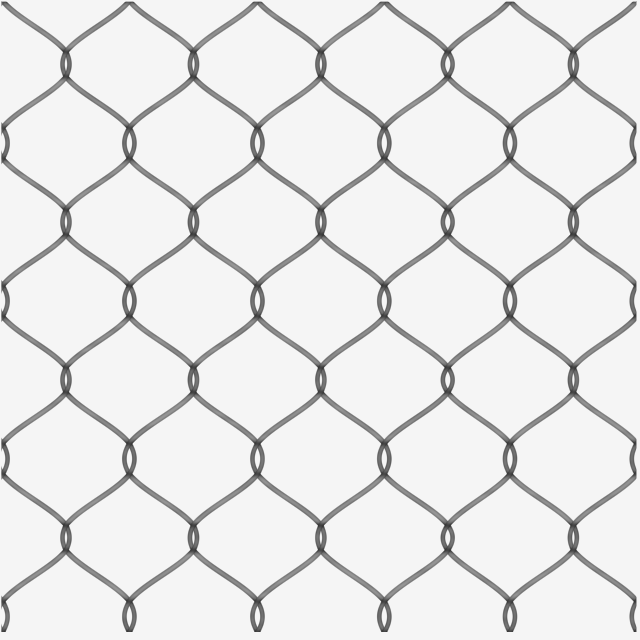
This pattern is drawn by a Shadertoy shader. Its source:

```glsl
const vec3 BACKDROP = vec3(0.962);
const float COLUMN_PITCH = 0.0991;
const float ROW_PITCH = 0.1233;
const vec2 FIRST_JOINT = vec2(0.0040, 0.0365);
const vec2 FRAME_MIN = vec2(0.0022, 0.0125);
const vec2 FRAME_MAX = vec2(0.9945, 0.9975);
const vec2 LONG_LOOP = vec2(0.0078, 0.0236);   // half width, half height
const vec2 SHORT_LOOP = vec2(0.0054, 0.0192);
const float WIDE_COLUMN = 7.0;                 // loosely twisted column
const float WIDE_EXTRA = 0.0022;
const float STRETCH = 0.0019;                  // sideways sag of the middle columns
const float WIRE_RADIUS = 0.0041;
const float LOOP_RADIUS = 0.0035;
const float S_BEND = 0.4;
const float LIGHT_GREY = 0.56;
const float DARK_GREY = 0.37;
const float LOOP_SHADE = 0.80;
const float CROSSING_SHADE = 0.40;
const float WEAR = 0.07;
const float WEAR_SCALE = 130.0;

float hash(vec2 p) {
    vec3 q = fract(p.xyx * vec3(0.1031, 0.1030, 0.0973));
    q += dot(q, q.yzx + 33.33);
    return fract((q.x + q.y) * q.z);
}

// Smooth noise along one wire
float wearNoise(float wire, float y) {
    float cell = floor(y * WEAR_SCALE);
    float f = smoothstep(0.0, 1.0, fract(y * WEAR_SCALE));
    return mix(hash(vec2(wire + 20.0, cell)), hash(vec2(wire + 20.0, cell + 1.0)), f);
}

vec2 loopSize(float row) {
    return mod(row, 2.0) < 0.5 ? LONG_LOOP : SHORT_LOOP;
}

float nearestRow(float y) {
    return floor((y - FIRST_JOINT.y) / ROW_PITCH + 0.5);
}

// Horizontal centre of a wire that zigzags between two neighbouring columns
float wireCentre(float wire, float y) {
    float row = nearestRow(y);
    float rise = abs(y - FIRST_JOINT.y - row * ROW_PITCH);
    float atRight = mod(wire + row, 2.0);
    float column = wire + atRight;
    vec2 loop = loopSize(row);
    float bulge = loop.x + (column == WIDE_COLUMN ? WIDE_EXTRA : 0.0);

    float span = ROW_PITCH - loop.y - loopSize(row + 1.0).y;
    float s = (rise - loop.y) / span;
    float bend = COLUMN_PITCH * mix(s, smoothstep(0.0, 1.0, s), S_BEND);
    float k = rise / loop.y;
    float inward = k < 1.0 ? -bulge * (1.0 - k * k) : bend;
    return FIRST_JOINT.x + column * COLUMN_PITCH + inward * (1.0 - 2.0 * atRight);
}

// Grey of the wire: lit core, dark rims, shaded loops and crossings
float wireTone(float wire, float y, float across) {
    float row = nearestRow(y);
    float rise = abs(y - FIRST_JOINT.y - row * ROW_PITCH);
    float loopHeight = loopSize(row).y;
    float tone = mix(LIGHT_GREY, DARK_GREY, min(across * across, 1.0));
    tone += WEAR * (wearNoise(wire, y) - 0.5);
    tone *= mix(LOOP_SHADE, 1.0, smoothstep(loopHeight, loopHeight * 1.5, rise));
    float fromCrossing = (rise - loopHeight) / WIRE_RADIUS;
    return tone * (1.0 - CROSSING_SHADE * exp(-fromCrossing * fromCrossing));
}

void mainImage(out vec4 fragColor, in vec2 fragCoord) {
    vec2 uv = fragCoord / iResolution.y;
    float pixel = 1.0 / iResolution.y;
    vec2 p = uv;

    // Slight sideways stretch of the mesh
    float columnPos = (uv.x - FIRST_JOINT.x) / COLUMN_PITCH;
    p.x -= STRETCH * smoothstep(2.0, 4.0, columnPos) * (1.0 - smoothstep(7.0, 8.0, columnPos));

    float row = nearestRow(p.y);
    float offset = p.y - FIRST_JOINT.y - row * ROW_PITCH;
    float rise = abs(offset);
    float loopHeight = loopSize(row).y;
    float radius = mix(LOOP_RADIUS, WIRE_RADIUS, smoothstep(loopHeight * 0.7, loopHeight * 1.3, rise));

    // The drawing order flips at each joint, so the wires interlock
    float order = offset > 0.0 ? 1.0 : -1.0;
    float home = floor((p.x - FIRST_JOINT.x) / COLUMN_PITCH);
    vec3 color = BACKDROP;
    for (int i = -1; i <= 1; i++) {
        float wire = home + float(i) * order;
        float centre = wireCentre(wire, p.y);
        float slope = (wireCentre(wire, p.y + 0.0005) - wireCentre(wire, p.y - 0.0005)) / 0.001;
        float d = (p.x - centre) / sqrt(1.0 + slope * slope);
        float cover = 1.0 - smoothstep(-0.8 * pixel, 0.8 * pixel, abs(d) - radius);
        color = mix(color, vec3(wireTone(wire, p.y, d / radius)), cover);
    }

    // Trim the mesh to its frame
    vec2 inside = min(uv - FRAME_MIN, FRAME_MAX - uv);
    float frame = smoothstep(-0.5 * pixel, 0.5 * pixel, min(inside.x, inside.y));
    fragColor = vec4(mix(BACKDROP, color, frame), 1.0);
}
```
